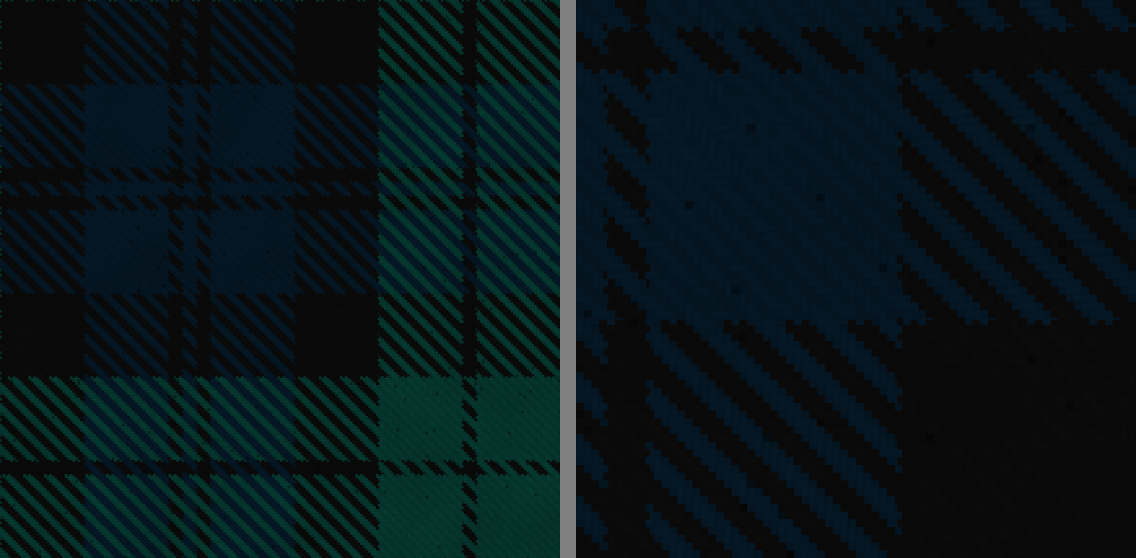
Left: the whole. Right: its middle third, enlarged.
This pattern is drawn by a WebGL 1 fragment shader. Its source:

```glsl
precision highp float;
uniform vec2 u_resolution;

#define SETT_UNITS 40.0
#define THREADS 216.0
#define TWILL 8.0
#define TWILL_PHASE 1.0
#define EDGE_JAG 0.06
#define RIDGE 0.07
#define FIBRE 0.12
#define WEAR 0.12
#define BLACK vec3(0.038, 0.037, 0.036)
#define BLUE vec3(0.018, 0.083, 0.132)
#define GREEN vec3(0.018, 0.200, 0.168)

float hash(vec2 p) {
  vec3 q = fract(p.xyx * 0.1031);
  q += dot(q, q.yzx + 33.33);
  return fract((q.x + q.y) * q.z);
}

vec2 gradient(vec2 cell) {
  float angle = 6.2832 * hash(cell);
  return vec2(cos(angle), sin(angle));
}

float gradientNoise(vec2 p) {
  vec2 i = floor(p);
  vec2 f = fract(p);
  vec2 w = f * f * f * (f * (f * 6.0 - 15.0) + 10.0);
  vec2 e = vec2(1.0, 0.0);
  float low = mix(dot(gradient(i), f), dot(gradient(i + e), f - e), w.x);
  float high = mix(dot(gradient(i + e.yx), f - e.yx),
                   dot(gradient(i + 1.0), f - 1.0), w.x);
  return mix(low, high, w.y);
}

float band(float u, float first, float last) {
  return step(first, u) - step(last, u);
}

// Colour of the thread at a position in the stripe sequence
vec3 threadColour(float u) {
  u = mod(u, SETT_UNITS);
  vec3 colour = mix(BLACK, BLUE, band(u, 6.0, 21.0));
  colour = mix(colour, GREEN, step(27.0, u));
  float guards = band(u, 12.0, 13.0) + band(u, 14.0, 15.0) + band(u, 33.0, 34.0);
  return mix(colour, BLACK, guards);
}

// Twill cloth; p runs right and down across one sett
vec3 cloth(vec2 p) {
  vec2 thread = p * THREADS;
  vec2 id = floor(thread);
  vec2 across = fract(thread) - 0.5;

  // Half of each diagonal period shows the weft, half the warp
  float diagonal = mod(id.x - id.y - TWILL_PHASE, TWILL);
  float weft = 1.0 - step(TWILL * 0.5, diagonal);

  // Crossing threads nudge the stripe edges
  vec2 jag = EDGE_JAG * (2.0 * mod(id.yx, 2.0) - 1.0);
  vec2 stripe = p * SETT_UNITS + jag - 0.04;
  vec3 colour = threadColour(mix(stripe.x, stripe.y, weft));

  // Rounded yarn, twill ridges and stretched fibres
  float side = mix(across.x, across.y, weft);
  float yarn = 1.04 - 0.4 * side * side;
  float ridge = 1.0 + RIDGE * cos(6.2832 * (mod(diagonal, TWILL * 0.5) - 1.5) / TWILL * 2.0);
  vec2 grain = mix(vec2(1.1, 0.35), vec2(0.35, 1.1), weft);
  float fibre = 1.0 + FIBRE * gradientNoise(thread * grain + 31.0 * weft);
  float wear = 1.0 + WEAR * gradientNoise(p * 9.0);

  // Sparse dark gaps between threads
  float gap = 1.0 - 0.4 * step(0.994, hash(id + 7.0));
  return colour * yarn * ridge * fibre * wear * gap;
}

void main() {
  // Four by four samples smooth the thread edges
  vec3 sum = vec3(0.0);
  for (int j = 0; j < 4; j++) {
    for (int i = 0; i < 4; i++) {
      vec2 offset = (vec2(float(i), float(j)) + 0.5) / 4.0 - 0.5;
      vec2 p = (gl_FragCoord.xy + offset) / u_resolution;
      sum += cloth(vec2(p.x, 1.0 - p.y));
    }
  }
  gl_FragColor = vec4(sum / 16.0, 1.0);
}
```
